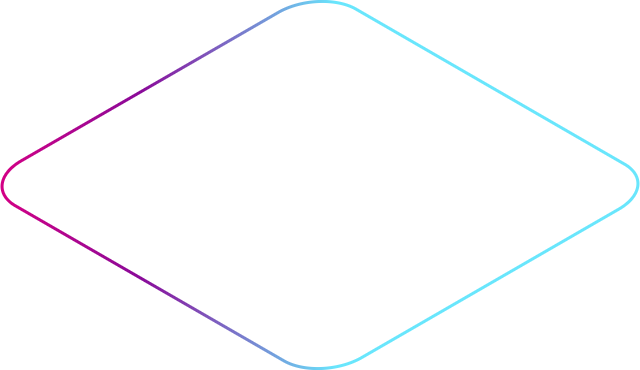
Reproduce this background procedurally as a Shadertoy shader.

```glsl
// Lengths are in canvas heights, gradient stops in canvas widths
const float SLOPE = 0.57735;                 // 30 degree sides
const float HALF_SIDE = 0.5315;
const vec2 CORNER_RADII = vec2(0.1126, 0.1306);
const float HALF_STROKE = 0.0041;
const float PURPLE_STOP = 0.22;
const float CYAN_STOP = 0.525;

const vec3 PAPER = vec3(1.0);
const vec3 MAGENTA = vec3(0.83, 0.0, 0.52);
const vec3 PURPLE = vec3(0.54, 0.04, 0.60);
const vec3 CYAN = vec3(0.41, 0.90, 0.99);

// Approximate signed distance to a sheared square with elliptic corners
float roundedRhombus(vec2 p) {
    vec2 sheared = vec2(SLOPE * p.x - p.y, SLOPE * p.x + p.y);
    vec2 q = max(abs(sheared) - HALF_SIDE + CORNER_RADII, 0.0) / CORNER_RADII;
    float len = length(q);

    // Dividing by the gradient undoes the stretch of the shear
    vec2 g = sign(sheared) * q / (max(len, 1e-4) * CORNER_RADII);
    vec2 gradient = vec2(SLOPE * (g.x + g.y), g.y - g.x);
    return (len - 1.0) / max(length(gradient), 1e-3);
}

// Magenta to purple to cyan, left to right
vec3 strokeColor(float x) {
    vec3 left = mix(MAGENTA, PURPLE, clamp(x / PURPLE_STOP, 0.0, 1.0));
    float t = (x - PURPLE_STOP) / (CYAN_STOP - PURPLE_STOP);
    return mix(left, CYAN, clamp(t, 0.0, 1.0));
}

void mainImage(out vec4 fragColor, in vec2 fragCoord) {
    vec2 p = (fragCoord - 0.5 * iResolution.xy) / iResolution.y;
    float pixel = 1.0 / iResolution.y;

    // Outline with a one-pixel soft edge
    float edge = abs(roundedRhombus(p)) - HALF_STROKE;
    float coverage = clamp(0.5 - edge / pixel, 0.0, 1.0);

    vec3 color = mix(PAPER, strokeColor(fragCoord.x / iResolution.x), coverage);
    fragColor = vec4(color, 1.0);
}
```
